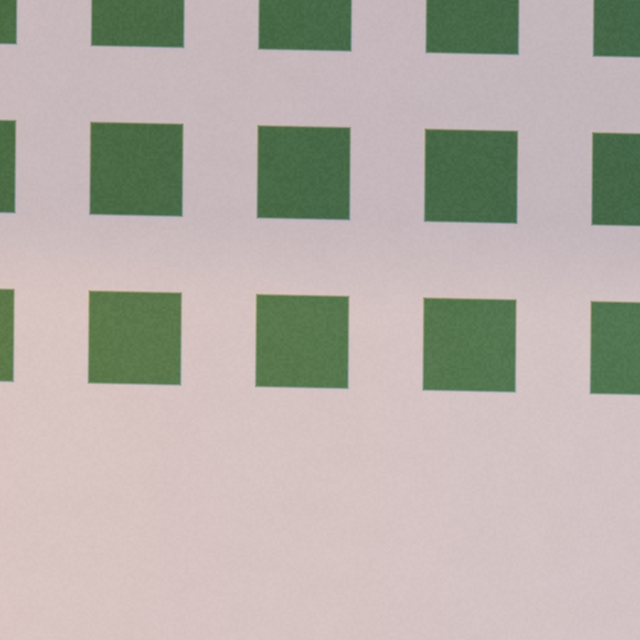
Reproduce this pattern procedurally as a Shadertoy shader.

```glsl
#define PITCH vec2(0.2615, 0.2637)
#define ANCHOR vec2(0.4746, 0.7301)
#define HALF_SIZE vec2(0.0722, 0.0720)
#define SHEAR vec2(-0.009, 0.021)
#define LOWEST_ROW -1.0
#define EDGE_SOFT 0.0028
#define GRAIN_SCALE 260.0
#define GRAIN_AMOUNT 0.018

float hash(vec2 p) {
    vec3 q = fract(vec3(p.xyx) * 0.1031);
    q += dot(q, q.yzx + 33.33);
    return fract((q.x + q.y) * q.z);
}

float valueNoise(vec2 p) {
    vec2 i = floor(p), f = fract(p);
    f = f * f * (3.0 - 2.0 * f);
    return mix(mix(hash(i), hash(i + vec2(1, 0)), f.x),
               mix(hash(i + vec2(0, 1)), hash(i + vec2(1, 1)), f.x), f.y);
}

float boxDistance(vec2 p, vec2 halfSize) {
    vec2 d = abs(p) - halfSize;
    return length(max(d, 0.0)) + min(max(d.x, d.y), 0.0);
}

// Position relative to the nearest square of the slightly skewed grid
vec2 gridLocal(vec2 uv) {
    vec2 p = uv - ANCHOR;
    p += SHEAR * p.yx;
    vec2 cell = round(p / PITCH);
    cell.y = max(cell.y, LOWEST_ROW);
    return p - cell * PITCH;
}

// Pale wall, cooler above and warmer toward the lower left
vec3 wallColor(vec2 uv, float lit) {
    vec3 shaded = mix(vec3(0.785, 0.725, 0.735), vec3(0.765, 0.715, 0.735), uv.x);
    vec3 bright = mix(vec3(0.850, 0.770, 0.755), vec3(0.825, 0.765, 0.768), uv.x);
    return mix(shaded, bright, lit);
}

// Green squares, yellower at left and bluer at right
vec3 squareColor(vec2 uv, float lit) {
    vec3 shaded = mix(vec3(0.295, 0.420, 0.270), vec3(0.270, 0.405, 0.285), uv.x);
    vec3 bright = mix(vec3(0.365, 0.475, 0.290), vec3(0.320, 0.460, 0.320), uv.x);
    return mix(shaded, bright, lit);
}

void mainImage(out vec4 fragColor, in vec2 fragCoord) {
    vec2 uv = fragCoord / iResolution.xy;
    vec2 local = gridLocal(uv);
    float d = boxDistance(local, HALF_SIZE);
    float soft = max(EDGE_SOFT, 0.8 / iResolution.y);

    // Broad light boundary below the second row
    float lit = 1.0 - smoothstep(0.50, 0.67, uv.y + 0.04 * (uv.x - 0.5));
    vec3 wall = wallColor(uv, lit);
    vec3 square = squareColor(uv, lit);
    float inside = 1.0 - smoothstep(-soft, soft, d);
    vec3 color = mix(wall, square, inside);

    // Warm fringe on the upper left edges, cool shade on the lower right
    float rim = exp(-pow(d / (1.3 * soft), 2.0));
    float side = clamp(dot(local / HALF_SIZE, vec2(-0.4, 0.8)), -1.0, 1.0);
    color += rim * side * vec3(0.030, 0.005, -0.030);

    // Fine paper grain with soft larger mottling
    float grain = valueNoise(uv * GRAIN_SCALE) - 0.5;
    float mottle = valueNoise(uv * 24.0) - 0.5;
    color += GRAIN_AMOUNT * (grain * (1.0 + inside) + 0.4 * mottle);

    fragColor = vec4(color, 1.0);
}
```
